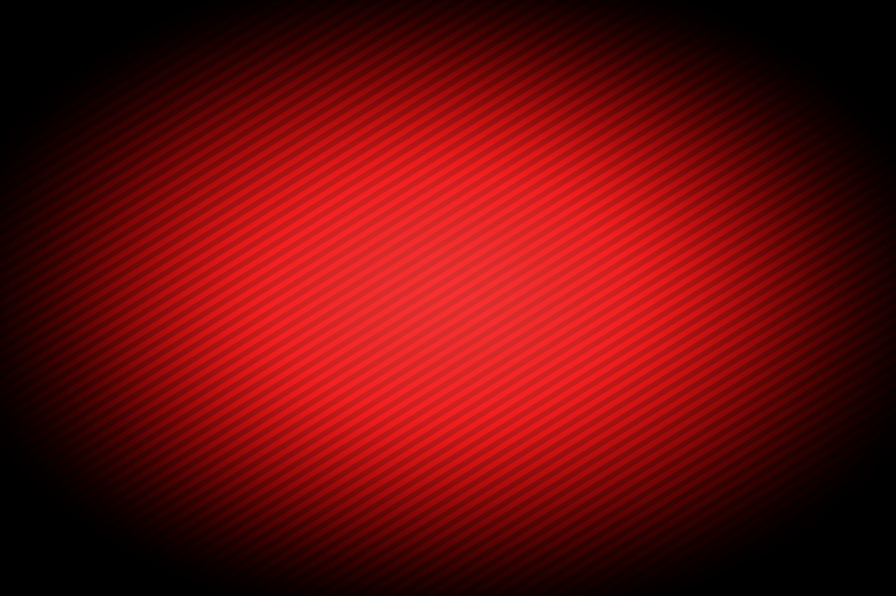
Reproduce this background procedurally as a WebGL 1 fragment shader.

```glsl
precision highp float;
// Red elliptical glow fading to black, crossed by fine diagonal stripes.
// Falloff curves shape the glow; an antialiased periodic band makes the
// stripes, whose relative contrast grows towards the dark rim.

uniform vec2 u_resolution;

// Soft-edged band of equal light and dark widths: 0 is dark, 1 is light.
float stripeBand(float phase, float edge) {
  float distanceToMiddle = abs(fract(phase) - 0.5);
  return 1.0 - smoothstep(0.25 - edge, 0.25 + edge, distanceToMiddle);
}

// Deep red glow with a slightly paler heart.
vec3 glowColor(float radius) {
  float falloff = 1.0 - smoothstep(0.36, 1.16, radius);
  float red = 0.92 - 0.1 * radius;
  float paleness = 0.185 * exp(-2.5 * radius * radius);
  return falloff * vec3(red, paleness, paleness);
}

void main() {
  vec2 uv = gl_FragCoord.xy / u_resolution;
  float radius = length((uv - vec2(0.5, 0.505)) * 2.0);

  // Stripes rise to the right; distances are in canvas heights.
  vec2 position = gl_FragCoord.xy / u_resolution.y;
  float stripesPerHeight = 46.0;
  float phase = (position.y - 0.62 * position.x) * stripesPerHeight;
  float edge = clamp(0.6 * stripesPerHeight / u_resolution.y, 0.02, 0.25);
  float stripe = stripeBand(phase, edge) * 2.0 - 1.0;

  // Shade mostly the red channel so the heart keeps its warm tint.
  float contrast = mix(0.06, 0.17, smoothstep(0.1, 1.0, radius));
  vec3 color = glowColor(radius);
  color *= 1.0 + stripe * contrast * vec3(1.0, 0.4, 0.3);

  gl_FragColor = vec4(color, 1.0);
}
```
